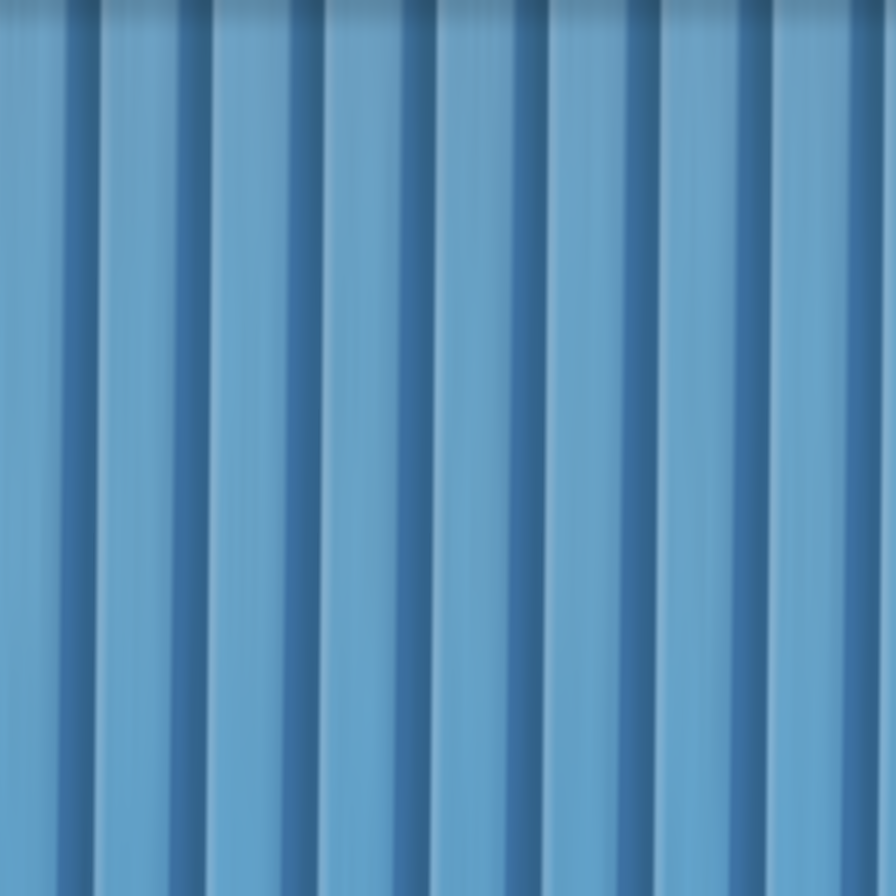
A Shadertoy shader for this texture:

```glsl
// Eight painted blue vertical slats, each with a pale lit lip, a flat face and a
// shaded groove. A periodic profile across each slat sets the shading; stretched
// value noise adds faint vertical streaks, and the slats lean slightly.

const float SLATS = 8.0;
const vec3 FACE = vec3(0.405, 0.635, 0.775);
const vec3 FACE_SHADE = vec3(0.365, 0.585, 0.735);
const vec3 LIP = vec3(0.51, 0.685, 0.805);
const vec3 GROOVE = vec3(0.235, 0.44, 0.635);
const vec3 GROOVE_DEEP = vec3(0.195, 0.385, 0.54);
const vec3 HAZE = vec3(0.45, 0.61, 0.73);

float hash(vec2 p) {
    return fract(sin(dot(p, vec2(127.1, 311.7))) * 43758.5453);
}

float valueNoise(vec2 p) {
    vec2 cell = floor(p);
    vec2 f = fract(p);
    f = f * f * (3.0 - 2.0 * f);
    float low = mix(hash(cell), hash(cell + vec2(1.0, 0.0)), f.x);
    float high = mix(hash(cell + vec2(0.0, 1.0)), hash(cell + vec2(1.0)), f.x);
    return mix(low, high, f.y);
}

// Horizontal position of the first slat's lip; the slats lean right going up.
float lipPosition(float y) {
    return 0.1045 + 0.0095 * y - 0.0015 * y * y;
}

// Fine and broad vertical streaks, centred on zero.
float streaks(vec2 p, float slat) {
    float fine = valueNoise(vec2(p.x * 18.0 + slat * 37.0, p.y * 5.0));
    float broad = valueNoise(vec2(p.x * 6.0 + slat * 19.0, p.y * 2.0 + 40.0));
    return 0.6 * fine + 0.4 * broad - 0.5;
}

// Colour across one slat, u from 0 to 1; the groove wraps around u = 0.
vec3 slatColour(float u, float y, float blur) {
    float grooveStart = mix(0.70, 0.725, y);
    float softness = mix(0.025, 0.04, y) + blur;

    float shade = smoothstep(0.48, grooveStart, u);
    vec3 face = mix(FACE, FACE_SHADE, shade);
    face = mix(face, LIP, 1.0 - smoothstep(0.06, 0.16, u));

    // Cool haze in the upper part of the face.
    face = mix(face, HAZE, 0.35 * smoothstep(0.6, 1.0, y));
    // Purer blue towards the foot.
    face += vec3(-0.025, -0.005, 0.01) * (1.0 - smoothstep(0.0, 0.45, y));

    float depth = u < 0.5 ? 1.0 : smoothstep(0.74, 0.98, u);
    vec3 groove = mix(GROOVE, GROOVE_DEEP, depth);
    groove += vec3(0.0, -0.01, -0.035) * smoothstep(0.65, 1.0, y);

    float leftWall = 1.0 - smoothstep(0.0, 0.055 + blur, u);
    float rightWall = smoothstep(grooveStart - softness, grooveStart + softness, u);
    return mix(face, groove, max(leftWall, rightWall));
}

void mainImage(out vec4 fragColor, in vec2 fragCoord) {
    vec2 uv = fragCoord / iResolution.xy;
    float x = (uv.x - lipPosition(uv.y)) * SLATS + 0.03;
    float slat = floor(x);
    float u = fract(x);
    float blur = SLATS / iResolution.x;

    vec3 colour = slatColour(u, uv.y, blur);

    // Paint wear and small differences between slats.
    colour *= 1.0 + 0.045 * streaks(vec2(u, uv.y), slat);
    colour *= 1.0 + 0.015 * (hash(vec2(slat, 7.0)) - 0.5);

    // Soft shadow along the top edge.
    colour *= 1.0 - 0.14 * smoothstep(0.955, 1.0, uv.y);

    fragColor = vec4(clamp(colour, 0.0, 1.0), 1.0);
}
```
